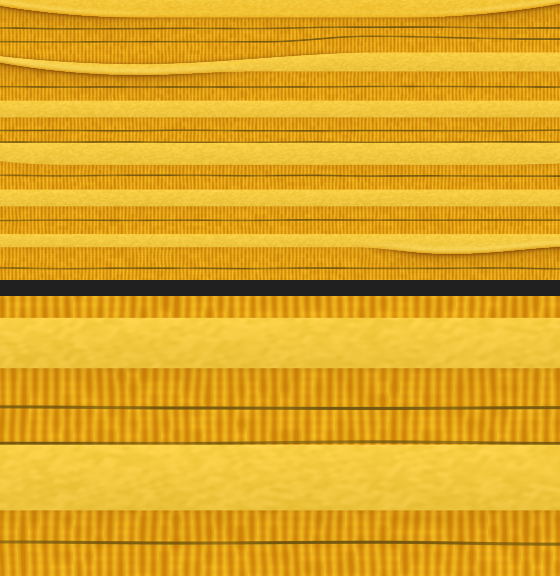
Top: the whole. Bottom: its middle third, enlarged.
A WebGL 2 fragment shader for this pattern:

```glsl
#version 300 es
precision highp float;
// Golden ribbed cloth crossed by six smooth satin bands, some lifted into curved folds, with thin dark threads.
uniform vec2 u_resolution;
out vec4 fragColor;

const float RIBS = 154.0;        // ribs across the canvas
const float UNIT = 1.0 / 384.0;  // fine step of height for the layout
const vec3 SATIN = vec3(0.95, 0.79, 0.26);
const vec3 GOLD = vec3(0.95, 0.73, 0.13);
const vec3 AMBER = vec3(0.83, 0.53, 0.03);
const vec3 SHADE = vec3(0.54, 0.31, 0.03);
const vec3 THREAD = vec3(0.40, 0.31, 0.06);
const vec3 SHEEN = vec3(1.0, 0.89, 0.42);

// Resting edges of the bands and threads, measured downwards in UNITs
const float BAND_TOP[6] = float[6](-9.0, 72.0, 138.0, 196.0, 260.0, 321.0);
const float BAND_END[6] = float[6](24.0, 98.0, 161.0, 226.0, 283.0, 339.0);
const float THREAD_Y[8] = float[8](39.0, 57.0, 119.0, 179.0, 195.0, 241.0, 302.0, 368.0);

struct Band { float top; float end; float lift; };

float hash(vec2 p) {
    vec3 q = fract(p.xyx * 0.1031);
    q += dot(q, q.yzx + 33.33);
    return fract((q.x + q.y) * q.z);
}

float noise(vec2 p) {
    vec2 i = floor(p), f = fract(p);
    f = f * f * (3.0 - 2.0 * f);
    return mix(mix(hash(i), hash(i + vec2(1, 0)), f.x),
               mix(hash(i + vec2(0, 1)), hash(i + vec2(1, 1)), f.x), f.y);
}

// Parabola that falls from 1 to 0 over the given width
float ease(float x, float width) {
    float t = clamp(1.0 - x / width, 0.0, 1.0);
    return t * t;
}

// Edges and lift of one band at position x
Band bandAt(int i, float x) {
    Band b = Band(BAND_TOP[i], BAND_END[i], 0.0);
    if (i == 0) {
        b.end -= 16.0 * ease(x, 0.25) + 19.0 * ease(1.0 - x, 0.28);
        b.lift = 0.35 + 0.65 * max(1.0 - smoothstep(0.1, 0.35, x), smoothstep(0.7, 0.9, x));
    } else if (i == 1) {
        float dip = ease(x, 0.25);
        b.top += 16.0 * (1.0 - smoothstep(0.25, 0.68, x)) - 11.0 * dip;
        b.end += 5.0 * (1.0 - smoothstep(0.25, 0.45, x)) - 17.0 * dip;
        b.lift = 1.0 - smoothstep(0.25, 0.55, x);
    } else if (i == 3) {
        b.end -= 5.0 * ease(x, 0.12) + 2.0 * ease(1.0 - x, 0.12);
    } else if (i == 5) {
        b.end += 9.0 * smoothstep(0.63, 0.79, x) - 10.0 * smoothstep(0.82, 1.03, x);
        b.lift = smoothstep(0.6, 0.76, x);
    }
    b.top *= UNIT;
    b.end *= UNIT;
    return b;
}

// Vertical ribs with uneven brightness and worn spots
vec3 ribbedCloth(vec2 p) {
    float x = p.x * RIBS + 0.25 * (noise(vec2(p.x * 40.0, p.y * 24.0)) - 0.5);
    float ridge = 0.5 + 0.5 * cos(6.28318 * x);
    float wear = noise(vec2(floor(x) * 3.7, p.y * 70.0));
    vec3 cloth = mix(AMBER, GOLD, clamp(ridge * 0.85 + 0.4 * (wear - 0.35), 0.0, 1.0));
    float rows = 0.5 + 0.5 * cos(6.28318 * p.y * 96.0);
    return cloth * (0.98 + 0.04 * rows * wear);
}

// Satin with a fine slanted grain, a bright crest and a dark rim where lifted
vec3 satin(vec2 p, Band b, float tint) {
    float t = clamp((p.y - b.top) / (b.end - b.top), 0.0, 1.0);
    float grain = noise(vec2(p.x * 210.0 + p.y * 90.0, p.y * 170.0 - p.x * 60.0)) - 0.5;
    vec3 c = mix(SATIN * (1.03 - 0.06 * t), GOLD, tint * t);
    c += grain * vec3(0.05, 0.055, 0.08);
    float offset = (p.y - b.end + 6.0 * UNIT) / (4.0 * UNIT);
    c = mix(c, SHEEN, 0.5 * exp(-offset * offset) * b.lift);
    float rim = exp(-max(b.end - p.y, 0.0) / (2.0 * UNIT));
    return mix(c, AMBER, 0.6 * rim * b.lift);
}

void main() {
    vec2 p = gl_FragCoord.xy / u_resolution;
    p.y = 1.0 - p.y; // measured downwards
    float soft = 0.7 / u_resolution.y;
    vec3 color = ribbedCloth(p);

    // Thin threads, two of them drifting upwards on the right
    for (int i = 0; i < 8; i++) {
        float drift = i == 1 ? 7.0 : (i == 0 ? 2.0 : 0.0);
        float y = THREAD_Y[i] - drift * smoothstep(0.48, 0.65, p.x) * (1.0 - 0.5 * smoothstep(0.7, 0.95, p.x));
        y += 1.2 * (noise(vec2(p.x * 9.0, float(i) * 7.0)) - 0.5);
        float line = 1.0 - smoothstep(0.4 * UNIT, 0.6 * UNIT + 1.3 * soft, abs(p.y - y * UNIT));
        float strength = 0.55 + 0.35 * noise(vec2(p.x * 30.0, float(i) * 5.0));
        color = mix(color, THREAD, line * strength);
    }

    // Bands, each with a shadow below and a crease above
    for (int i = 0; i < 6; i++) {
        Band b = bandAt(i, p.x);
        float below = max(p.y - b.end, 0.0), above = max(b.top - p.y, 0.0);
        float shadow = b.lift * (0.75 * exp(-below / (3.0 * UNIT)) + 0.3 * exp(-below / (13.0 * UNIT)));
        shadow = max(shadow, 0.14 * exp(-below / (5.0 * UNIT))) * step(b.end, p.y);
        float bend = i == 1 ? 1.0 - smoothstep(0.55, 0.7, p.x) : 0.0;
        shadow += 0.6 * bend * exp(-above / (2.0 * UNIT)) * step(p.y, b.top);
        color = mix(color, SHADE, min(shadow, 0.9));
        float cover = smoothstep(-soft, soft, p.y - b.top) * smoothstep(-soft, soft, b.end - p.y);
        color = mix(color, satin(p, b, i == 0 ? 0.75 : 0.15), cover);
    }
    fragColor = vec4(clamp(color, 0.0, 1.0), 1.0);
}
```
